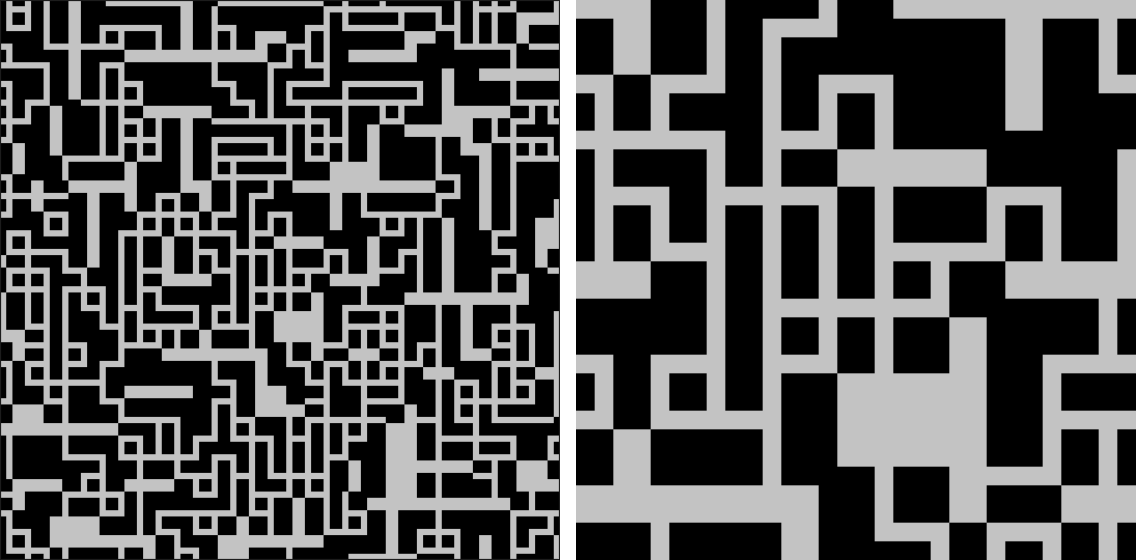
Left: the whole. Right: its middle third, enlarged.
This pattern is drawn by a WebGL 1 fragment shader. Its source:

```glsl
precision highp float;
// Draws an irregular circuit maze: thick grey bars joined by thin right-angled lines on black.

uniform vec2 u_resolution;

#define CELLS 30.0          // maze cells across the canvas
#define WALL_CHANCE 0.145   // share of runs that become thick bars
#define REGIONS 4.0         // region labels; more labels give more thin lines
#define WALL_PATCH 4.0      // nodes sharing one label beside bars
#define TURN_PATCH 4.0      // nodes sharing one corridor direction
#define FRAME_WIDTH 0.002
#define SEED 3.0

const vec3 INK = vec3(0.765);
const vec3 GROUND = vec3(0.0);
const vec3 FRAME = vec3(0.11);
const vec2 RIGHT = vec2(1.0, 0.0);
const vec2 UP = vec2(0.0, 1.0);

float hash(vec2 p) {
  return fract(sin(dot(p + SEED, vec2(127.1, 311.7))) * 43758.5453);
}

// One random value for each run of 2 to 4 nodes along x.
float runHash(vec2 node, float seed) {
  float span = 2.0 + floor(3.0 * hash(vec2(node.y, seed)));
  float shift = floor(7.0 * hash(vec2(node.y, seed + 5.0)));
  float run = floor((node.x + shift + 0.5) / span);
  return hash(vec2(run, node.y) + seed * 1.7);
}

// Grid nodes covered by a horizontal or vertical bar.
float wall(vec2 node) {
  float best = min(runHash(node, 11.0), runHash(node.yx, 37.0));
  return step(best, WALL_CHANCE);
}

float wallLabel(vec2 node) {
  return floor(REGIONS * hash(floor((node + 0.5) / WALL_PATCH) + 71.0));
}

// Region label; nodes beside a bar take the bar's label so lines wrap its ends.
float label(vec2 node) {
  if (wall(node - RIGHT) > 0.5) return wallLabel(node - RIGHT);
  if (wall(node + RIGHT) > 0.5) return wallLabel(node + RIGHT);
  if (wall(node - UP) > 0.5) return wallLabel(node - UP);
  if (wall(node + UP) > 0.5) return wallLabel(node + UP);
  float turn = hash(floor((node + 0.5) / TURN_PATCH) + 93.0);
  return floor(REGIONS * runHash(turn < 0.5 ? node : node.yx, 53.0));
}

// A thin line passes between two open nodes of different regions.
float thinLine(vec2 a, vec2 b) {
  if (wall(a) + wall(b) > 0.5) return 0.0;
  return step(0.5, abs(label(a) - label(b)));
}

// Value of one small square; each cell holds 3 by 3 of them.
float square(vec2 index) {
  vec2 cell = floor((index + 0.5) / 3.0);
  vec2 part = index - 3.0 * cell;
  vec2 node = cell + step(1.5, part);
  bool midX = abs(part.x - 1.0) < 0.5;
  bool midY = abs(part.y - 1.0) < 0.5;

  if (!midX && !midY) return wall(node);

  // Middle of a cell side: a bar along it or a line across it.
  if (midX != midY) {
    vec2 next = node + (midX ? RIGHT : UP);
    return max(wall(node) * wall(next), thinLine(node, next));
  }

  // Cell centre: solid between four wall nodes, otherwise a line junction.
  vec2 r = node + RIGHT;
  vec2 u = node + UP;
  vec2 far = node + 1.0;
  float solid = wall(node) * wall(r) * wall(u) * wall(far);
  float across = max(thinLine(node, r), thinLine(u, far));
  float along = max(thinLine(node, u), thinLine(r, far));
  return max(solid, max(across, along));
}

void main() {
  vec2 uv = gl_FragCoord.xy / u_resolution;
  vec2 grid = uv * CELLS * 3.0;
  vec2 pixel = CELLS * 3.0 / u_resolution;

  // Blend the squares around the nearest grid corner by pixel coverage.
  vec2 corner = floor(grid + 0.5);
  vec2 cover = clamp((grid - corner) / pixel + 0.5, 0.0, 1.0);
  float low = mix(square(corner - 1.0), square(corner - UP), cover.x);
  float high = mix(square(corner - RIGHT), square(corner), cover.x);
  vec3 color = mix(GROUND, INK, mix(low, high, cover.y));

  // Hairline frame.
  vec2 border = min(uv, 1.0 - uv);
  float inset = (min(border.x, border.y) - FRAME_WIDTH) * u_resolution.y;
  color = mix(FRAME, color, clamp(inset + 0.5, 0.0, 1.0));

  gl_FragColor = vec4(color, 1.0);
}
```
